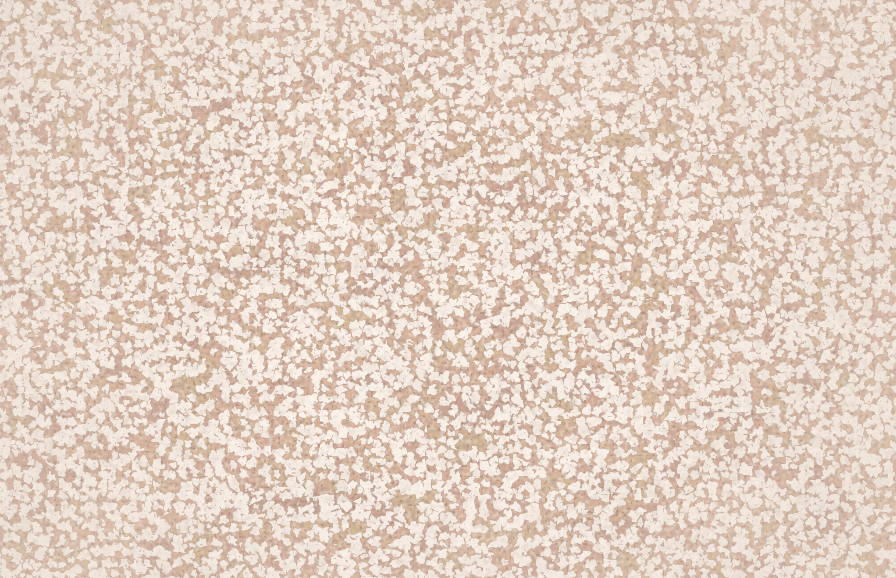
Reproduce this texture procedurally as a Shadertoy shader.

```glsl
const float BLOSSOM_DENSITY = 53.0;  // cells per canvas height
const float SMALL_DENSITY = 76.0;
const float GRAIN_DENSITY = 125.0;
const float EDGE_SOFTNESS = 0.0013;  // in canvas heights
const float RIM_WIDTH = 0.0034;
const float HAZE_AMOUNT = 0.34;

const vec3 PETAL = vec3(0.975, 0.94, 0.905);
const vec3 PETAL_SHADE = vec3(0.91, 0.855, 0.815);
const vec3 CLAY = vec3(0.85, 0.70, 0.605);
const vec3 OCHRE = vec3(0.83, 0.715, 0.585);
const vec3 ROSE = vec3(0.80, 0.645, 0.575);
const vec3 TAUPE = vec3(0.73, 0.65, 0.61);
const vec3 UMBER = vec3(0.66, 0.53, 0.47);
const vec3 PALE = vec3(0.87, 0.81, 0.765);

vec3 hash3(vec2 p) {
    vec3 q = fract(p.xyx * vec3(0.1031, 0.1030, 0.0973));
    q += dot(q, q.yxz + 33.33);
    return fract((q.xxy + q.yzz) * q.zyx);
}

float gradientDot(vec2 cell, vec2 offset) {
    float angle = 6.2832 * hash3(cell + 71.0).x;
    return dot(vec2(cos(angle), sin(angle)), offset);
}

// Gradient noise, roughly -0.7 to 0.7
float noise(vec2 p) {
    vec2 i = floor(p), f = fract(p);
    vec2 u = f * f * f * (f * (f * 6.0 - 15.0) + 10.0);
    vec2 e = vec2(1.0, 0.0);
    float low = mix(gradientDot(i, f), gradientDot(i + e, f - e), u.x);
    float high = mix(gradientDot(i + e.yx, f - e.yx), gradientDot(i + 1.0, f - 1.0), u.x);
    return mix(low, high, u.y);
}

// Nearest lobed blossom: x = signed distance in canvas heights, y = tint
vec2 blossoms(vec2 p, float density, float presence, float seed) {
    vec2 g = p * density, home = floor(g);
    vec2 nearest = vec2(1.0, 0.0);
    for (int y = -1; y <= 1; y++)
    for (int x = -1; x <= 1; x++) {
        vec2 cell = home + vec2(x, y);
        vec3 place = hash3(cell + seed);
        vec3 form = hash3(cell + seed + 137.0);
        if (place.z > presence) continue;
        vec2 q = g - cell - 0.5 - 0.75 * (place.xy - 0.5);
        float angle = atan(q.y, q.x);
        float lobes = 1.0 + 0.15 * sin(3.0 * angle + 6.28 * form.x)
                          + 0.13 * sin(5.0 * angle + 6.28 * form.y)
                          + 0.12 * sin(2.0 * angle + 12.0 * form.z);
        float radius = mix(0.30, 0.54, form.x) * lobes;
        float d = (length(q) - radius) / density;
        if (d < nearest.x) nearest = vec2(d, form.z);
    }
    return nearest;
}

void mainImage(out vec4 fragColor, in vec2 fragCoord) {
    vec2 uv = fragCoord / iResolution.xy;
    vec2 p = fragCoord / iResolution.y;
    float soft = max(EDGE_SOFTNESS, 0.7 / iResolution.y);

    // Broad drifts of colour and a pale outer haze
    float drift = noise(p * vec2(5.0, 7.0) + 3.7);
    float patches = noise(p * vec2(13.0, 19.0) + 11.0);
    float haze = smoothstep(0.22, 0.72, length((uv - vec2(0.47, 0.47)) * vec2(1.15, 0.95)) + 0.12 * drift);

    // Grainy ground
    float grain = noise(p * GRAIN_DENSITY);
    float speck = noise(p * GRAIN_DENSITY * 1.3 + 40.0);
    vec3 ground = mix(CLAY, OCHRE, smoothstep(0.0, 0.4, patches));
    ground = mix(ground, ROSE, smoothstep(0.0, 0.4, -patches - 0.3 * drift));
    ground = mix(ground, PALE, 0.75 * smoothstep(0.02, 0.4, grain));
    ground = mix(ground, TAUPE, 0.7 * smoothstep(0.05, 0.4, -grain));
    ground = mix(ground, UMBER, 0.65 * smoothstep(0.18, 0.45, speck));

    // Two sizes of blossom on slightly crooked outlines
    vec2 crook = vec2(noise(p * 105.0), noise(p * 105.0 + 19.0));
    vec2 bent = p + 0.0045 * crook;
    float fullness = 0.80 - 0.25 * patches + 0.12 * haze;
    vec2 large = blossoms(bent, BLOSSOM_DENSITY, fullness, 5.0);
    vec2 small = blossoms(bent, SMALL_DENSITY, 0.36 - 0.2 * patches, 311.0);
    vec2 bloom = large.x < small.x ? large : small;

    // Dusky rims in the gaps between petals
    float rim = smoothstep(RIM_WIDTH, 0.0, bloom.x);
    ground = mix(ground, TAUPE, 0.42 * rim);

    // Petals with faint mottling and dark flecks
    float mottling = smoothstep(0.0, 0.5, noise(p * 85.0 + 9.0));
    vec3 petal = mix(PETAL, PETAL_SHADE, clamp(0.4 * bloom.y * bloom.y + 0.55 * mottling, 0.0, 1.0));
    petal = mix(petal, TAUPE, 0.6 * smoothstep(0.32, 0.52, speck));
    vec3 color = mix(ground, petal, smoothstep(soft, -soft, bloom.x));

    // Haze softens the outer areas
    color = mix(color, PALE, HAZE_AMOUNT * haze);
    color += 0.02 * drift + 0.025 * noise(p * 160.0 + 63.0);
    fragColor = vec4(clamp(color, 0.0, 1.0), 1.0);
}
```
